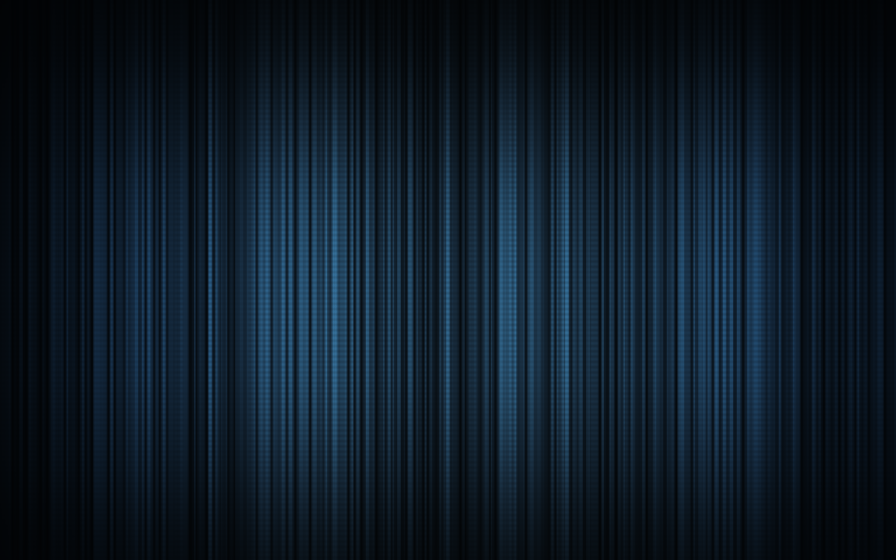
Reproduce this background procedurally as a WebGL 1 fragment shader.

```glsl
precision highp float;
// Dark blue curtain of fine vertical stripes with a soft glow and a woven texture.

uniform vec2 u_resolution;

#define GLOW_CENTER vec2(0.515, 0.46)
#define GLOW_RADIUS vec2(0.46, 0.385)
#define FINE_STRIPES 256.0
#define MID_STRIPES 110.0
#define GAP_CELLS 120.0
#define FOLD_PERIOD 0.217
#define FOLD_START 0.14
#define WEAVE_ROWS 106.0
#define WEAVE_DEPTH 0.06
#define ACCENT_WIDTH 0.0019
#define ACCENT_GAIN 0.45

const float TAU = 6.283185;
const int ACCENT_COUNT = 11;

float hash(float p) {
    p = fract(p * 0.61803);
    p = fract(p * (p + 33.33) * 7.31);
    return fract((p + 0.37) * (p + 19.19) * 11.7);
}

// Random level per column, blended briefly into the next one.
float stripes(float x, float count, float seed) {
    float cell = floor(x * count);
    float blend = smoothstep(0.3, 0.7, fract(x * count));
    return mix(hash(cell + seed), hash(cell + 1.0 + seed), blend);
}

// One thin dark seam at a random place and depth in every cell.
float seams(float x) {
    float cell = floor(x * GAP_CELLS);
    float place = 0.3 + 0.4 * hash(cell + 803.0);
    float d = (fract(x * GAP_CELLS) - place) / 0.22;
    return exp(-d * d) * smoothstep(0.1, 0.7, hash(cell + 271.0));
}

// Bright threads, spaced almost evenly, each with a faint halo.
float accents(float x) {
    float light = 0.0;
    for (int i = 0; i < ACCENT_COUNT; i++) {
        float n = float(i);
        float center = 0.145 + 0.0725 * n - 0.024 * sin(0.53 * (n - 4.0));
        float d = abs(x - center);
        float thread = exp(-pow(d / ACCENT_WIDTH, 2.0));
        float halo = exp(-pow(d / 0.012, 2.0));
        light += (thread + 0.2 * halo) * (0.65 + 0.35 * hash(n + 7.0));
    }
    return light;
}

// Broad plateau across the width, quicker fade toward top and bottom.
float glow(vec2 uv) {
    vec2 d = abs(uv - GLOW_CENTER) / GLOW_RADIUS;
    return exp(-pow(d.x, 4.5) - pow(d.y, 2.4));
}

// Blue ramp: near black, deep blue, then a paler steel blue.
vec3 curtainColor(float level) {
    vec3 night = vec3(0.006, 0.011, 0.015);
    vec3 deep = vec3(0.092, 0.170, 0.238);
    vec3 steel = vec3(0.175, 0.360, 0.495);
    vec3 color = mix(night, deep, clamp(level * 2.0, 0.0, 1.0));
    return mix(color, steel, clamp(level * 2.0 - 1.0, 0.0, 1.4));
}

void main() {
    vec2 uv = gl_FragCoord.xy / u_resolution;

    // Stripes at two scales over broad folds
    float fine = stripes(uv.x, FINE_STRIPES, 11.0);
    float mid = stripes(uv.x, MID_STRIPES, 371.0);
    float fold = 0.5 + 0.5 * cos(TAU * (uv.x - FOLD_START) / FOLD_PERIOD);
    float level = 0.10 + 0.66 * fine + 0.26 * mid + 0.18 * fold;

    // Thin dark seams, then bright threads
    level *= 1.0 - 0.8 * seams(uv.x);
    level += ACCENT_GAIN * accents(uv.x);

    // Horizontal weave, stronger on some columns
    float weave = cos(TAU * uv.y * WEAVE_ROWS);
    level *= 1.0 + WEAVE_DEPTH * weave * (0.4 + mid);

    // Bluer toward the sides, greyer in the middle
    float side = smoothstep(0.1, 0.5, abs(uv.x - GLOW_CENTER.x));
    vec3 tint = mix(vec3(1.0), vec3(0.80, 0.94, 1.06), side);

    gl_FragColor = vec4(curtainColor(level * glow(uv)) * tint, 1.0);
}
```
